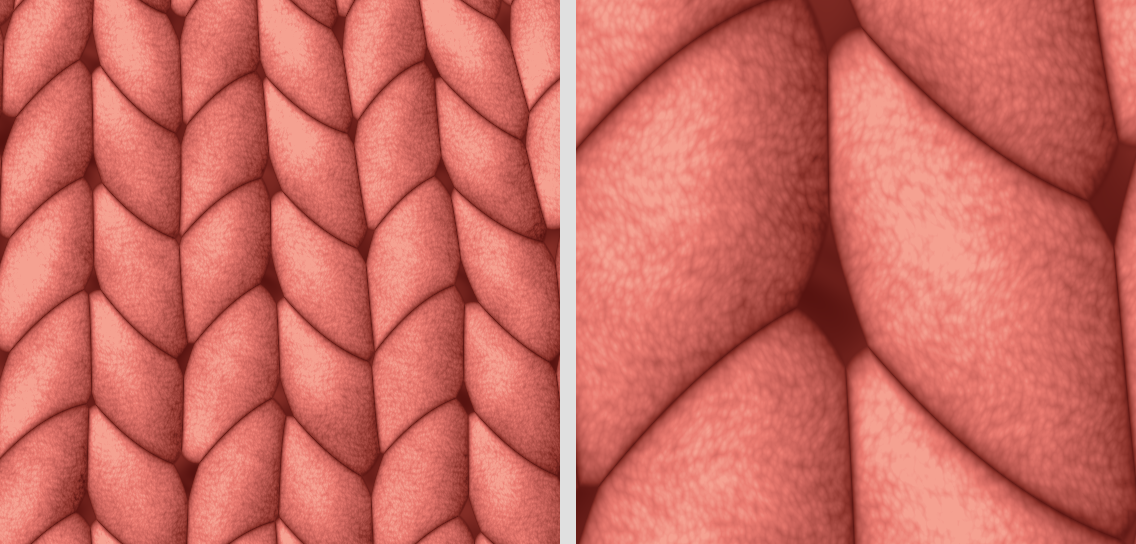
Left, the full canvas; right, a detail of the centre.
Give the GLSL for this texture, as a Shadertoy shader.

```glsl
// Chunky plush knit: leaning columns of overlapping, velvety yarn lobes.

const vec2  PITCH_X    = vec2(0.172, 0.145);  // column spacing at bottom, top
const vec2  START_X    = vec2(0.072, 0.094);  // first column centre at bottom, top
const float PITCH_Y    = 0.207;               // lobe spacing along a column
const float START_Y    = 0.733;               // centre of lobe row zero
const float ODD_DROP   = 0.16;                // odd columns sit lower, in rows
const vec2  LOBE_SIZE  = vec2(0.58, 0.71);    // half extents, in cells
const float LEAN       = 0.66;                // slope of the lobes
const float BEND       = 0.42;                // curvature of the overlaps
const float JITTER     = 0.14;                // irregular placement
const float TONE_VARY  = 0.15;                // brightness change between lobes
const float EDGE_BLEND = 24.0;                // sharpness where lobes meet
const float CREASE     = 0.13;                // reach of the crease shadow
const float CREASE_LOW = 0.10;                // tone left inside a crease
const float GAP_TONE   = 0.10;
const float DYE_DEPTH  = 0.10;
const float FUZZ_SCALE = 150.0;
const float FUZZ_DEPTH = 0.24;
const vec3  LIGHT      = vec3(-0.30, 0.20, 0.93);

const vec3 RAMP[6] = vec3[6](
    vec3(0.32, 0.06, 0.05), vec3(0.54, 0.19, 0.16), vec3(0.67, 0.30, 0.27),
    vec3(0.80, 0.39, 0.36), vec3(0.92, 0.48, 0.44), vec3(0.96, 0.63, 0.57));

vec2 hash2(vec2 p) {
    vec3 q = fract(vec3(p.xyx) * vec3(0.1031, 0.1030, 0.0973));
    q += dot(q, q.yzx + 33.33);
    return fract((q.xx + q.yz) * q.zy);
}

// Distance to the nearest scattered point
float cellular(vec2 p) {
    vec2 base = floor(p);
    float nearest = 2.0;
    for (int j = -1; j <= 1; j++)
    for (int i = -1; i <= 1; i++) {
        vec2 cell = base + vec2(i, j);
        nearest = min(nearest, length(cell + hash2(cell + 200.0) - p));
    }
    return nearest;
}

// Soft uneven dye
float blotches(vec2 p) {
    return sin(p.x * 17.0 + 2.0 * sin(p.y * 13.0)) * 0.5
         + sin(p.y * 29.0 - p.x * 23.0 + sin(p.x * 31.0)) * 0.4
         + sin(p.x * 61.0 + p.y * 47.0 + 2.0 * sin(p.y * 37.0)) * 0.25;
}

// Short pile and faint ribs
float pile(vec2 p) {
    vec2 bent = p + 0.004 * sin(p.yx * 70.0);
    float tufts = 0.45 - cellular(bent * FUZZ_SCALE * vec2(1.3, 0.8));
    float clumps = 0.45 - cellular(bent * FUZZ_SCALE * 0.4 + 31.0);
    float hairs = 0.45 - cellular(bent * FUZZ_SCALE * vec2(2.2, 1.4) + 77.0);
    return 0.8 * tufts + 0.5 * clumps + 0.5 * hairs + 0.08 * sin(bent.y * 600.0);
}

vec3 yarnColor(float tone) {
    float t = clamp(tone, 0.0, 1.0) * 5.0;
    int i = int(min(floor(t), 4.0));
    return mix(RAMP[i], RAMP[i + 1], t - float(i));
}

// Height (x) and tone (y) of one lobe; q is relative to its centre
vec2 lobe(vec2 q, float side, float vary) {
    float rise = q.y - side * (LEAN * q.x - BEND * q.x * q.x);
    float slope = -side * (LEAN - 2.0 * BEND * q.x);
    vec2 e = vec2(q.x, rise) / LOBE_SIZE;
    float height = 1.0 - dot(e, e) + 0.14 * side * rise;

    vec2 g = e / LOBE_SIZE;
    vec3 normal = normalize(vec3(g.x + g.y * slope, g.y, 1.5));
    float tone = 0.93 * max(dot(normal, LIGHT), 0.0);
    tone -= 0.10 * e.x + 0.13 * side * e.y;
    return vec2(height, tone + TONE_VARY * (vary - 0.5));
}

void mainImage(out vec4 fragColor, in vec2 fragCoord) {
    vec2 pos = fragCoord / iResolution.xy;

    // Columns fan out towards the bottom
    float fan = pos.y * pos.y;
    vec2 grid = vec2((pos.x - mix(START_X.x, START_X.y, fan))
                     / mix(PITCH_X.x, PITCH_X.y, fan),
                     (pos.y - START_Y) / PITCH_Y);

    // Blend neighbouring lobes by height, keeping the two highest
    float first = -9.0, second = -9.0, weightSum = 0.0, tone = 0.0;
    for (int i = -1; i <= 1; i++) {
        float column = floor(grid.x + 0.5) + float(i);
        float odd = mod(column, 2.0);
        float side = 1.0 - 2.0 * odd;
        float y = grid.y + ODD_DROP * odd;
        for (int j = -1; j <= 1; j++) {
            float row = floor(y + 0.5) + float(j);
            vec2 rnd = hash2(vec2(column, row) + 50.0);
            vec2 q = vec2(grid.x - column, y - row) - JITTER * (rnd - 0.5);
            vec2 hit = lobe(q, side, fract(rnd.x * 7.0 + rnd.y));
            second = max(second, min(first, hit.x));
            first = max(first, hit.x);
            float weight = exp(EDGE_BLEND * hit.x);
            weightSum += weight;
            tone += weight * hit.y;
        }
    }
    tone /= weightSum;

    // Surface wear, crease shadow and the deep gaps
    tone += DYE_DEPTH * blotches(pos) + FUZZ_DEPTH * pile(pos);
    float depth = max(first - max(second, 0.0), 0.0);
    tone *= mix(CREASE_LOW, 1.0, 1.0 - exp(-depth / CREASE));
    float gap = GAP_TONE + 0.08 * blotches(pos * 1.7);
    tone = mix(gap, tone, smoothstep(-0.05, 0.05, first));

    fragColor = vec4(yarnColor(tone), 1.0);
}
```
